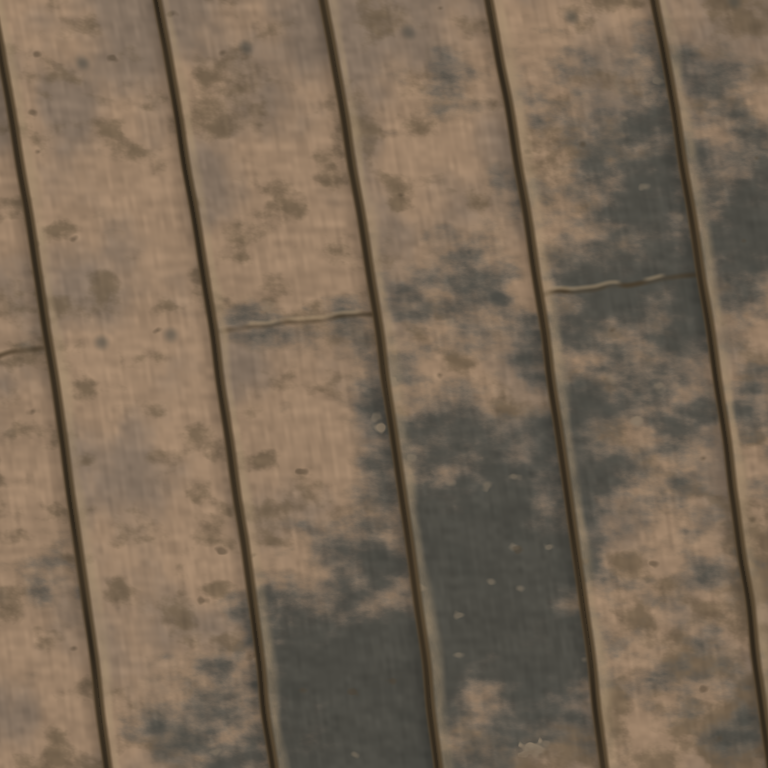
A WebGL 2 fragment shader for this texture:

```glsl
#version 300 es
precision highp float;
// Worn, slanted wooden planks with dark gaps, butt joints, nails and grey-blue stains.

#define PITCH 0.2158      // horizontal distance between gaps
#define FIRST_GAP 0.2057  // where one gap meets the top edge
#define SLANT 0.15        // sideways drift of a gap from top to bottom
#define BOW 0.028         // slight curve of the gaps
#define GAP_WIDTH 0.0125
#define JOINT_DEPTH 0.43  // joint position below the top edge
#define STAIN_BIAS 0.04
#define GRAIN 0.085

uniform vec2 u_resolution;
out vec4 fragColor;

const vec3 TAN = vec3(0.600, 0.500, 0.405);
const vec3 DULL = vec3(0.500, 0.433, 0.370);
const vec3 BROWN = vec3(0.400, 0.340, 0.265);
const vec3 STAIN = vec3(0.370, 0.345, 0.310);
const vec3 DEEP_STAIN = vec3(0.272, 0.272, 0.250);
const vec3 GAP_WALL = vec3(0.320, 0.262, 0.185);
const vec3 GAP_CORE = vec3(0.175, 0.145, 0.105);
const vec3 EDGE_LIGHT = vec3(0.630, 0.545, 0.430);
const vec3 CHIP = vec3(0.590, 0.520, 0.430);

float hash(vec2 p) {
  return fract(sin(dot(p, vec2(127.1, 311.7))) * 43758.5453);
}

float noise(vec2 p) {
  vec2 i = floor(p), f = fract(p);
  f = f * f * (3.0 - 2.0 * f);
  return mix(mix(hash(i), hash(i + vec2(1, 0)), f.x),
             mix(hash(i + vec2(0, 1)), hash(i + vec2(1, 1)), f.x), f.y);
}

float fbm(vec2 p) {
  float sum = 0.0, amp = 0.5;
  for (int i = 0; i < 5; i++) {
    sum += amp * noise(p);
    p = mat2(1.6, 1.2, -1.2, 1.6) * p + 7.3;
    amp *= 0.5;
  }
  return sum / 0.97;
}

float segmentDistance(vec2 p, vec2 a, vec2 b) {
  vec2 ab = b - a;
  return length(p - a - ab * clamp(dot(p - a, ab) / dot(ab, ab), 0.0, 1.0));
}

// One soft, ragged spot per grid cell, present with the given chance.
float spots(vec2 p, float cells, float chance, float size, float soft) {
  vec2 cell = floor(p * cells);
  vec2 center = 0.25 + 0.5 * vec2(hash(cell + 3.1), hash(cell + 8.7));
  vec2 d = (fract(p * cells) - center) / cells;
  float r = size * (0.3 + 0.7 * hash(cell + 5.5)) * (0.4 + 1.2 * noise(p * 150.0));
  float shape = 1.0 - smoothstep(r - soft, r + soft, length(d * vec2(0.8, 1.1)));
  return shape * step(hash(cell + 1.9), chance);
}

void main() {
  vec2 p = gl_FragCoord.xy / u_resolution;
  float px = 1.0 / min(u_resolution.x, u_resolution.y);
  float soft = max(0.003, px);
  float t = 1.0 - p.y;

  // Plank coordinates: u counts planks, t runs down them.
  float wobble = 0.003 * (noise(vec2(t * 14.0, p.x * 3.0)) - 0.5);
  float u = (p.x - FIRST_GAP - SLANT * t - BOW * t * (1.0 - t) - wobble) / PITCH;
  float id = floor(u), across = u - id;
  float seed = hash(vec2(id, 4.0));
  vec2 q = vec2(u * PITCH, t);

  // Bare wood: mottled tan, duller at the top, browner at the lower right.
  float mottle = fbm(q * vec2(11.0, 9.0) + seed * 30.0);
  vec3 col = mix(TAN, DULL, smoothstep(0.42, 0.76, mottle + 0.14 * (1.0 - smoothstep(0.0, 0.25, t))));
  float corner = smoothstep(1.35, 1.9, p.x + t);
  float scuff = fbm(q * vec2(22.0, 30.0) + 50.0);
  col = mix(col, BROWN, 0.75 * smoothstep(0.53, 0.8, scuff + 0.2 * corner));

  // Stains gather along a diagonal band and around the joints.
  float band = 1.0 - smoothstep(0.02, 0.38, segmentDistance(p, vec2(0.47, 0.04), vec2(0.98, 0.74)));
  float jointOffset = t - JOINT_DEPTH + 0.0235 * u;
  float jointed = 1.0 - mod(id, 2.0);
  float blotch = fbm(p * vec2(7.5, 7.0) + vec2(id * 0.35, seed * 0.8) + 11.0);
  float dirt = STAIN_BIAS + 1.25 * (blotch - 0.5) + 0.68 * band + 0.2 * smoothstep(0.4, 0.8, t)
             + 0.3 * jointed * exp(-pow(jointOffset / 0.035, 2.0)) * (0.4 + noise(vec2(u * 4.0, 6.0)))
             + 0.1 * (seed - 0.5);
  dirt += 0.65 * (fbm(q * vec2(17.0, 23.0) + 3.0) - 0.5) + 0.4 * (fbm(q * vec2(40.0, 75.0)) - 0.5);
  float stain = smoothstep(0.28, 0.8, dirt);
  vec3 grime = mix(mix(BROWN, STAIN, smoothstep(0.3, 0.6, dirt)), DEEP_STAIN, smoothstep(0.5, 0.95, dirt));
  col = mix(col, grime, 0.92 * stain);

  // Fine grain along the planks and faint wear across them.
  float grain = noise(q * vec2(190.0, 40.0) + seed * 40.0) + noise(q * vec2(90.0, 120.0)) - 1.0;
  float rub = noise(q * vec2(22.0, 110.0) + 20.0) - 0.5;
  col *= 1.0 + GRAIN * (grain + 0.9 * rub) + 0.04 * (seed - 0.5);

  // Pale chips on the stained wood, small dark pits everywhere.
  col = mix(col, CHIP, 0.8 * stain * spots(p + 0.03, 9.0, 0.1, 0.016, soft));
  col = mix(col, CHIP, 0.4 * stain * spots(p, 23.0, 0.14, 0.006, soft));
  col = mix(col, BROWN * 0.75, 0.5 * spots(p + 0.4, 17.0, 0.12, 0.005, soft));

  // Nails: one near the top of each plank, a fainter pair lower on odd planks.
  float top = length(vec2((across - 0.48) * PITCH, t - 0.062 + 0.02 * id));
  float pair = length(vec2((abs(across - 0.53) - 0.21) * PITCH, jointOffset));
  float nail = min(top, pair + jointed);
  col = mix(col, DEEP_STAIN, 0.5 * (1.0 - smoothstep(0.001, 0.014, nail)));

  // Butt joints on every second plank: a soft, broken line with a worn pale lip.
  float crack = jointOffset + 0.006 * (noise(vec2(u * 9.0, id)) - 0.5);
  float lip = smoothstep(0.4, 0.75, noise(vec2(u * 7.0, 2.0)));
  float broken = 0.2 + 0.6 * noise(vec2(u * 13.0, 9.0));
  col = mix(col, GAP_WALL * 0.85, broken * jointed * (1.0 - smoothstep(0.0, 2.0 * soft, abs(crack))));
  col = mix(col, EDGE_LIGHT, 0.5 * jointed * lip * (1.0 - smoothstep(0.0, 0.005, abs(crack + 0.004))));

  // Gaps: shaded left lip, dark core, brown wall and a patchy bright right edge.
  float x = (across - step(0.5, across)) * PITCH;
  float rubbed = 0.1 + 0.75 * fbm(vec2(t * 32.0, id * 7.0 + x * 60.0));
  float lightWidth = 0.007 + 0.012 * noise(vec2(t * 18.0, id * 5.0));
  col *= 1.0 - 0.16 * smoothstep(-0.03, -0.005, x) * (1.0 - smoothstep(-0.002, 0.002, x));
  col = mix(col, EDGE_LIGHT, rubbed * (1.0 - smoothstep(0.0, lightWidth, abs(x - GAP_WIDTH * 0.85))));
  float halfGap = GAP_WIDTH * 0.5;
  col = mix(col, GAP_WALL, 0.95 * (1.0 - smoothstep(halfGap - soft, halfGap + soft, abs(x))));
  float core = 0.65 + 0.35 * noise(vec2(t * 12.0, id * 3.0));
  col = mix(col, GAP_CORE, core * (1.0 - smoothstep(0.0005, 0.001 + 1.4 * soft, abs(x + 0.0015))));

  fragColor = vec4(clamp(col, 0.0, 1.0), 1.0);
}
```
